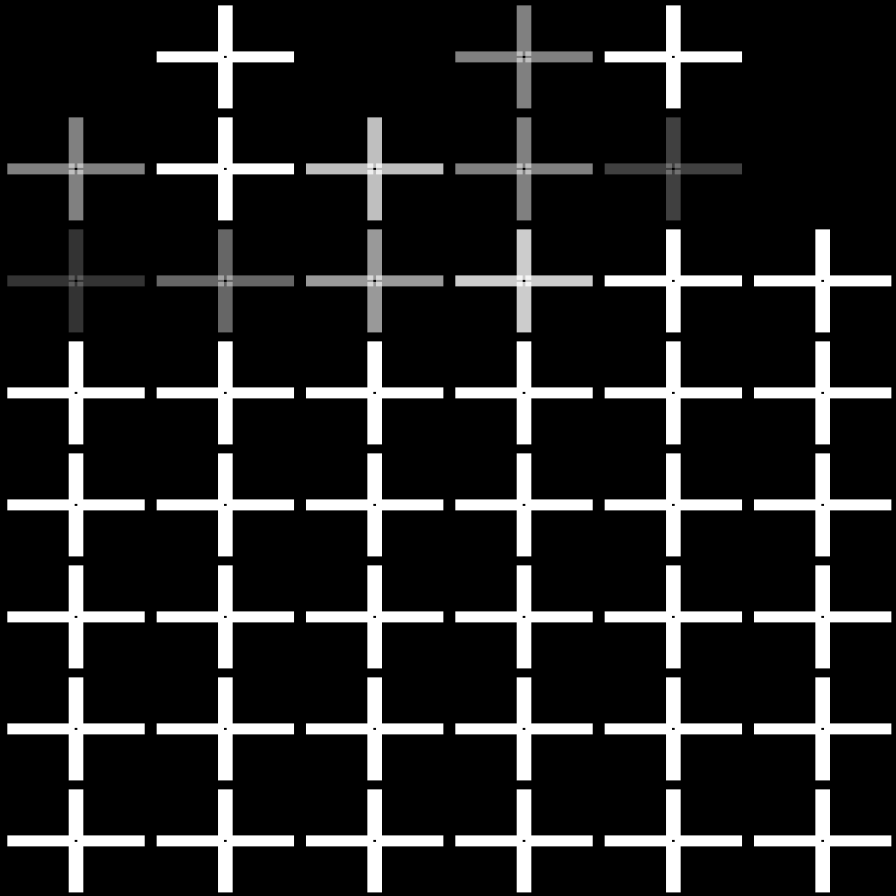
Give the GLSL for this pattern, as a Shadertoy shader.

```glsl
const vec2 GRID = vec2(6.0, 8.0);             // repeats across and down
const vec2 CROSS_CENTER = vec2(0.509, 0.492); // within a cell, from lower left
const float ARM_REACH = 0.460;                // all lengths in cell units
const float ARM_HALF_WIDTH = 0.049;
const float HUB_GAP = 0.009;                  // arms start this far from the center
const vec3 BACKGROUND = vec3(0.0);
const vec3 INK = vec3(1.0);

// Smoothed coverage of the interval [lo, hi]
float band(float x, float lo, float hi, float pixel) {
    return clamp((x - lo) / pixel + 0.5, 0.0, 1.0)
         - clamp((x - hi) / pixel + 0.5, 0.0, 1.0);
}

// Two opposite arms lying along one axis
float armPair(float along, float across, float pixelAlong, float pixelAcross) {
    float len = band(along, -ARM_REACH, ARM_REACH, pixelAlong)
              - band(along, -HUB_GAP, HUB_GAP, pixelAlong);
    return len * band(across, -ARM_HALF_WIDTH, ARM_HALF_WIDTH, pixelAcross);
}

// Opacity of each cross; only the top three rows fade
float crossOpacity(float column, float rowFromTop) {
    if (rowFromTop < 0.5) {
        float full = 1.0 - min(abs(mod(column, 3.0) - 1.0), 1.0);
        float half_ = 0.5 * (1.0 - min(abs(column - 3.0), 1.0));
        return max(full, half_);
    }
    if (rowFromTop < 1.5) return min((column + 1.0) / 2.0, (5.0 - column) / 4.0);
    if (rowFromTop < 2.5) return min((column + 1.0) / 5.0, 1.0);
    return 1.0;
}

void mainImage(out vec4 fragColor, in vec2 fragCoord) {
    // Cell grid
    vec2 p = fragCoord / iResolution.xy * GRID;
    vec2 pixel = GRID / iResolution.xy;
    vec2 cell = floor(p);
    vec2 q = fract(p) - CROSS_CENTER;

    // Translucent arms, denser where they overlap
    float opacity = crossOpacity(cell.x, GRID.y - 1.0 - cell.y);
    float horizontal = opacity * armPair(q.x, q.y, pixel.x, pixel.y);
    float vertical = opacity * armPair(q.y, q.x, pixel.y, pixel.x);
    float ink = 1.0 - (1.0 - horizontal) * (1.0 - vertical);

    fragColor = vec4(mix(BACKGROUND, INK, ink), 1.0);
}
```
